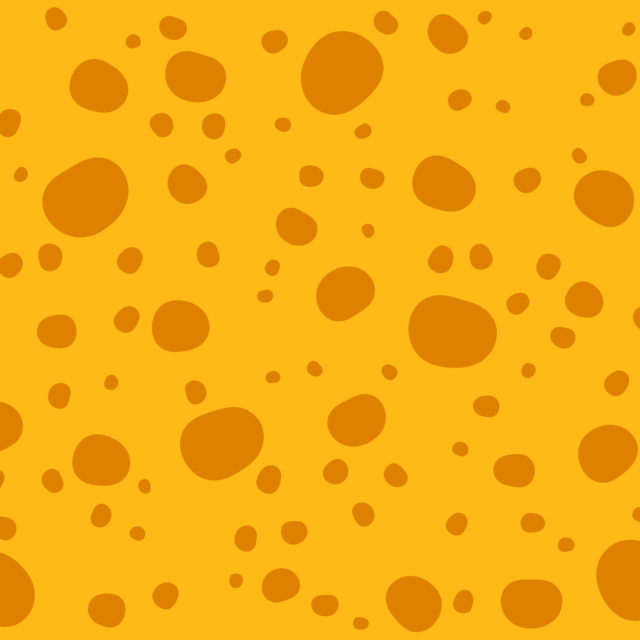
Give the GLSL for this texture, as a WebGL 1 fragment shader.

```glsl
precision highp float;

uniform vec2 u_resolution;

vec3 hash3(vec3 p) {
  p = fract(p * vec3(0.1031, 0.1030, 0.0973));
  p += dot(p, p.yxz + 33.33);
  return fract((p.xxy + p.yxx) * p.zyx);
}

// Signed distance to a rounded, slightly lopsided oval
float oval(vec2 p, float radius, float tilt, vec2 shape) {
  float a = atan(p.y, p.x) - tilt;
  float wobble = (0.04 + 0.08 * shape.x) * cos(2.0 * a)
               + 0.03 * cos(3.0 * a + 6.2832 * shape.y)
               - 0.012 * cos(4.0 * a);
  return length(p) - radius * (1.0 + wobble);
}

// One large hole per cell; sizes are spread evenly over the cells
float largeHole(vec2 p, vec2 cell, float shift) {
  vec3 place = hash3(vec3(cell + 40.0, 3.0));
  vec3 shape = hash3(vec3(cell + 40.0, 17.0));
  float kind = mod(2.0 * cell.x + cell.y, 5.0);
  float radius = 0.044;
  if (kind < 0.5) radius = 0.061;
  else if (kind > 3.5 || (kind > 1.5 && kind < 2.5 && place.z < 0.6)) radius = 0.029;
  radius *= 0.95 + 0.1 * shape.z;
  vec2 jitter = (2.0 * place.xy - 1.0) * (0.095 - 1.15 * radius);
  vec2 center = (cell + 0.5 - vec2(shift, 0.0)) * 0.2 + jitter;
  float tilt = (place.z - 0.5) * 1.8;
  return oval(p - center, radius, tilt, shape.xy);
}

// Nearest large hole among the surrounding cells, in shifted rows
float largeHoles(vec2 p) {
  float nearest = 1.0;
  for (int j = -1; j <= 1; j++) {
    float row = floor(p.y / 0.2) + float(j);
    float shift = hash3(vec3(row + 9.0, 5.0, 2.0)).x;
    float column = floor(p.x / 0.2 + shift);
    for (int i = -1; i <= 1; i++) {
      nearest = min(nearest, largeHole(p, vec2(column + float(i), row), shift));
    }
  }
  return nearest;
}

// One small hole per finer cell, at the first spot clear of large holes
float smallHoles(vec2 p) {
  float size = 0.111;
  float row = floor(p.y / size);
  float shift = hash3(vec3(row + 21.0, 8.0, 6.0)).y;
  vec2 cell = vec2(floor(p.x / size + shift), row);
  vec3 shape = hash3(vec3(cell + 60.0, 29.0));
  vec3 kind = hash3(vec3(cell + 60.0, 41.0));
  float radius = (kind.x < 0.62 ? 0.0188 : 0.0112) * (0.9 + 0.2 * kind.y);
  for (int k = 0; k < 6; k++) {
    vec2 spot = hash3(vec3(cell + 60.0, 50.0 + 7.0 * float(k))).xy;
    vec2 jitter = (2.0 * spot - 1.0) * (0.052 - 1.15 * radius);
    vec2 center = (cell + 0.5 - vec2(shift, 0.0)) * size + jitter;
    if (largeHoles(center) > radius * 1.15 + 0.014) {
      return oval(p - center, radius, 3.1416 * kind.z, shape.xy);
    }
  }
  return 1.0;
}

void main() {
  vec2 p = gl_FragCoord.xy / u_resolution.y;
  float edge = 0.9 / u_resolution.y;
  float d = min(largeHoles(p), smallHoles(p));

  vec3 cheese = vec3(1.0, 0.73, 0.09);
  vec3 hole = vec3(0.87, 0.50, 0.0);
  gl_FragColor = vec4(mix(hole, cheese, smoothstep(-edge, edge, d)), 1.0);
}
```
